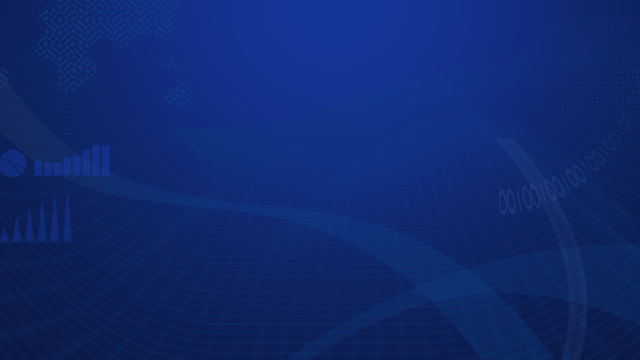
Give the GLSL for this background, as a WebGL 1 fragment shader.

```glsl
precision highp float;
uniform vec2 u_resolution;

#define NIGHT vec3(0.038, 0.083, 0.235)
#define ROYAL vec3(0.080, 0.212, 0.605)
#define TEAL vec3(0.045, 0.290, 0.580)
#define CHART vec3(0.090, 0.230, 0.680)
#define PALE vec3(0.300, 0.430, 0.700)
#define GLOW_CENTER vec2(0.93, 1.0)
#define GLOW_FALLOFF vec2(1.15, 1.22)
#define MESH_ROWS 40.0
#define MESH_COLUMNS 16.0
#define MESH_STRENGTH 0.13

float pixel;

// Antialiased coverage of a signed distance
float fill(float d) { return 1.0 - smoothstep(-pixel, pixel, d); }

float box(vec2 p, vec2 center, vec2 halfSize) {
  vec2 d = abs(p - center) - halfSize;
  return max(d.x, d.y);
}

float ellipse(vec2 p, vec2 center, vec2 radius) {
  return (length((p - center) / radius) - 1.0) * min(radius.x, radius.y);
}

float gridLine(float t) { return pow(0.5 + 0.5 * cos(6.2832 * t), 6.0); }

float ridgeHeight(float x) {
  return 0.645 + 0.17 * smoothstep(0.65, 1.35, x)
    + 0.13 * smoothstep(1.38, 1.56, x) + 0.006 * sin(31.0 * x) * smoothstep(0.8, 1.1, x);
}

// Perspective mesh rising into hills on both sides
float terrainMesh(vec2 p) {
  float left = max(0.62 - p.x, 0.0);
  float right = max(p.x - 1.15, 0.0);
  float v = p.y - 0.95 * left * left - 0.65 * right * right;
  v += 0.025 * sin(6.0 * p.x + 5.0 * p.y) * smoothstep(0.2, 0.6, p.y);
  float depth = 1.0 / (1.1 - min(v, 0.7));
  float rows = gridLine(depth * MESH_ROWS);
  float columns = gridLine((p.x - 1.05) * depth * MESH_COLUMNS);
  float top = max(0.95 - 0.62 * p.x, ridgeHeight(p.x));
  return (rows + 0.6 * columns) * fill(p.y - top) * (1.0 - 0.6 * smoothstep(0.35, 0.7, v));
}

// Land masses filled with winding strokes
float dottedLand(vec2 p) {
  vec2 w = p + 0.012 * vec2(sin(61.0 * p.y) + sin(37.0 * p.x), sin(53.0 * p.x + 2.0));
  float d = ellipse(w, vec2(0.30, 0.97), vec2(0.19, 0.09));
  d = min(d, ellipse(w, vec2(0.20, 0.84), vec2(0.06, 0.11)));
  d = min(d, ellipse(w, vec2(0.15, 0.89), vec2(0.06, 0.05)));
  d = min(d, ellipse(w, vec2(0.495, 0.73), vec2(0.05, 0.034)));
  d = min(d, ellipse(w, vec2(0.46, 0.83), vec2(0.025, 0.012)));
  d = min(d, ellipse(w, vec2(0.0, 0.785), vec2(0.03, 0.035)));
  float strokes = sin(330.0 * p.x + 4.0 * sin(95.0 * p.y)) + sin(350.0 * p.y + 4.0 * sin(85.0 * p.x));
  return fill(d) * smoothstep(-0.3, 0.9, strokes);
}

float charts(vec2 p) {
  float shape = 0.0;
  for (int i = 0; i < 8; i++) {
    float n = float(i);
    float h = 0.036 + 0.05 * smoothstep(1.5, 7.0, n) + 0.004 * sin(2.3 * n + 1.0);
    shape = max(shape, fill(box(p, vec2(0.106 + 0.0268 * n, 0.513 + 0.5 * h), vec2(0.0105, 0.5 * h))));
  }
  for (int i = 0; i < 6; i++) {
    float n = float(i);
    float h = 0.035 + 0.095 * sin(0.3 * n);
    float rise = clamp((p.y - 0.33) / h, 0.0, 1.0);
    float spike = abs(p.x - 0.012 - 0.035 * n) - 0.010 * (1.0 - rise) - 0.002;
    shape = max(shape, 0.75 * fill(max(spike, abs(p.y - 0.33 - 0.5 * h) - 0.5 * h)));
  }
  shape = max(shape, 0.6 * fill(box(p, vec2(0.1, 0.328), vec2(0.1, 0.0015))));
  shape = max(shape, 0.3 * fill(box(p, vec2(0.15, 0.628), vec2(0.09, 0.001))));
  // Pie with two cuts
  vec2 q = p - vec2(0.035, 0.546);
  float cuts = min(abs(q.x + 0.7 * q.y), abs(q.y + 0.45 * q.x));
  return max(shape, 0.85 * fill(length(q) - 0.038) * smoothstep(0.0, 0.003, cuts));
}

// Rings and bars alternating along an arc
float coil(vec2 p) {
  vec2 q = p - vec2(1.354, 0.873);
  float angle = atan(q.y, q.x);
  float cell = (angle + 1.5) * 19.0;
  float size = mix(0.030, 0.014, smoothstep(-1.4, -0.3, angle));
  vec2 g = vec2((fract(cell) - 0.5) * 0.023, length(q) - 0.437);
  float ring = abs(ellipse(g, vec2(0.0), vec2(0.009, size))) - 0.001;
  float bar = box(g, vec2(0.0), vec2(0.001, size));
  float mark = fill(mix(ring, bar, step(1.5, mod(floor(cell), 3.0))));
  return mark * step(-1.5, angle) * step(angle, 0.0) * mix(1.0, 0.35, smoothstep(-1.4, -0.3, angle));
}

void main() {
  vec2 p = gl_FragCoord.xy / u_resolution.y;
  p.x *= 1.77778 * u_resolution.y / u_resolution.x;
  pixel = 1.0 / u_resolution.y;

  // Background glow
  vec2 q = (p - GLOW_CENTER) * GLOW_FALLOFF;
  vec3 color = mix(NIGHT, ROYAL, exp(-dot(q, q)));

  // Valley haze and translucent arcs
  float valley = fill(p.y - ridgeHeight(p.x)) * fill(0.475 + 0.96 * (0.648 - p.y) - p.x);
  color = mix(color, TEAL * 0.8, 0.32 * valley * smoothstep(0.38, 0.66, p.y) * (1.0 - smoothstep(0.6, 1.5, p.x)));
  float arc = 0.67 - 1.23 * pow(1.28 - p.x, 2.0);
  color = mix(color, TEAL, 0.08 * fill(p.y - arc) * smoothstep(-0.22, 0.0, p.y - arc) * smoothstep(0.15, 0.4, p.y));
  float wedge = max(abs(p.y - 0.17 - 0.75 * (p.x - 0.22)) - 0.08 * (p.x - 0.2), p.x - 0.62);
  color = mix(color, TEAL, 0.07 * fill(wedge));
  float slope = p.y - 0.78 + 0.88 * (p.x - 1.23);
  color = mix(color, TEAL, 0.08 * fill(slope) * smoothstep(-0.12, 0.0, slope) * step(1.23, p.x));
  float loopLine = abs(ellipse(p, vec2(0.79, 0.80), vec2(0.165, 0.12))) - 0.001;
  color = mix(color, TEAL, 0.10 * fill(loopLine) * step(p.x, 0.75));

  color = mix(color, TEAL, MESH_STRENGTH * terrainMesh(p));

  // Sweeping ribbons
  float t = p.x - 0.62;
  float sweep = 0.43 - 0.12 * t - 0.63 * t * t * t + 0.45 * pow(max(-t, 0.0), 4.0);
  float sweepMask = fill(abs(p.y - sweep) - 0.012 - 0.19 * t * t);
  color = mix(color, mix(PALE * 0.6, TEAL, smoothstep(0.0, 0.5, p.x)), 0.23 * sweepMask);
  float crest = 0.32 - 0.37 * pow(1.72 - p.x, 2.0);
  float trough = 0.185 - 0.63 * pow(1.4 - p.x, 2.0);
  color = mix(color, TEAL, 0.19 * fill(max(p.y - crest, trough - p.y)));
  float tail = abs(p.x - 1.606 + 0.95 * pow(p.y - 0.15, 2.0)) - 0.025;
  color = mix(color, PALE, 0.13 * fill(max(tail, p.y - 0.615)) * smoothstep(-0.05, 0.0, tail));

  // Dot matrix at the upper right
  vec2 dotCell = fract(p * 72.0) - 0.5;
  float matrix = smoothstep(1.42, 1.7, p.x) * smoothstep(0.62, 0.72, p.y) * (1.0 - smoothstep(0.82, 0.95, p.y));
  color = mix(color, TEAL, 0.22 * matrix * fill((length(dotCell) - 0.25) / 72.0));

  // Map, charts and coil
  color = mix(color, TEAL, 0.38 * dottedLand(p));
  color = mix(color, CHART, 0.50 * charts(p));
  color = mix(color, PALE, 0.34 * coil(p));
  gl_FragColor = vec4(color, 1.0);
}
```
